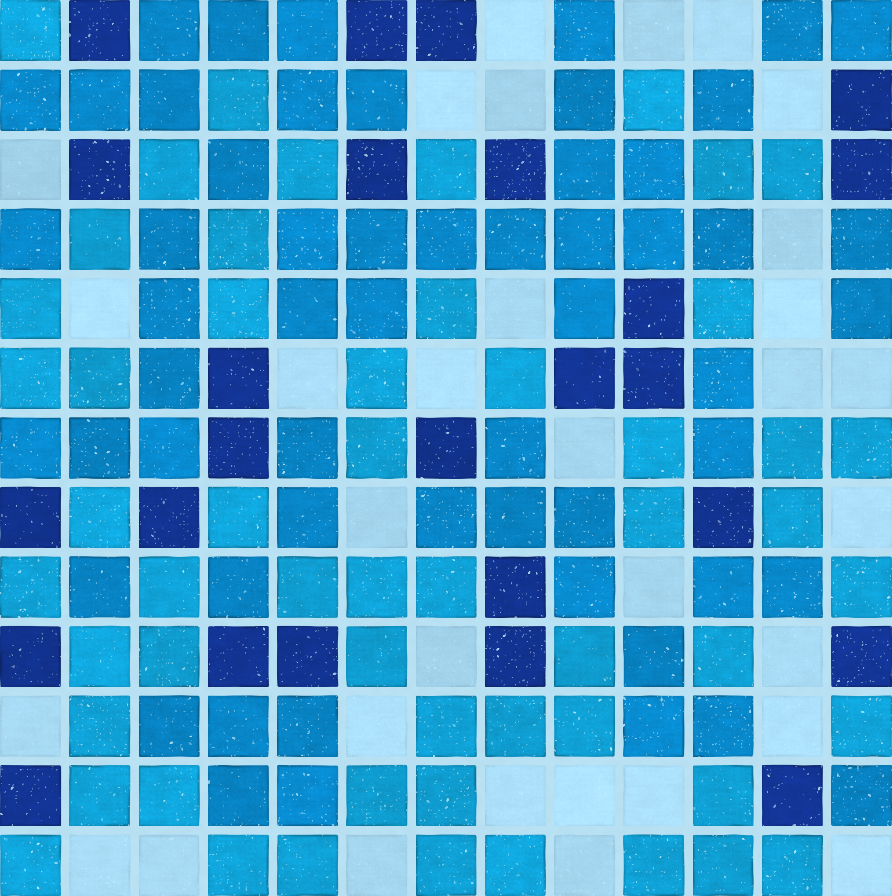
Write a WebGL 1 fragment shader that draws this texture.

```glsl
precision highp float;

uniform vec2 u_resolution;

#define REPEATS 12.88
#define FACE 0.88
#define CORNER 0.025
#define WOBBLE 0.014
#define GROUT vec3(0.72, 0.88, 0.95)
#define PALE vec3(0.66, 0.86, 0.96)
#define CYAN vec3(0.06, 0.64, 0.85)
#define AZURE vec3(0.03, 0.53, 0.79)
#define NAVY vec3(0.07, 0.20, 0.57)
#define FLECK vec3(0.80, 0.94, 0.98)
#define GRAIN 0.07

float hash(vec2 p) {
  return fract(sin(dot(p, vec2(127.1, 311.7))) * 43758.545);
}

float noise(vec2 p) {
  vec2 i = floor(p);
  vec2 f = fract(p);
  f = f * f * (3.0 - 2.0 * f);
  float low = mix(hash(i), hash(i + vec2(1.0, 0.0)), f.x);
  float high = mix(hash(i + vec2(0.0, 1.0)), hash(i + vec2(1.0, 1.0)), f.x);
  return mix(low, high, f.y);
}

float roundedBox(vec2 p, float halfSize, float radius) {
  vec2 q = abs(p) - halfSize + radius;
  return length(max(q, 0.0)) + min(max(q.x, q.y), 0.0) - radius;
}

// Elongated chips, at most one per cell, turned at random
float flecks(vec2 p, float density, float blur) {
  vec2 cell = floor(p);
  float present = step(hash(cell + 3.7), density);
  vec2 centre = 0.3 + 0.4 * vec2(hash(cell + 11.3), hash(cell + 29.1));
  float angle = 6.283 * hash(cell + 47.9);
  float c = cos(angle);
  float s = sin(angle);
  vec2 q = mat2(c, -s, s, c) * (fract(p) - centre);
  float size = mix(0.14, 0.32, hash(cell + 61.3));
  float d = length(q * vec2(1.0, 1.7)) - size;
  float strength = mix(0.35, 1.0, hash(cell + 83.5));
  return present * strength * (1.0 - smoothstep(-blur, blur, d));
}

vec3 glassColour(vec2 id) {
  float pick = hash(id + 5.3);
  vec3 colour = AZURE;
  if (pick < 0.65) colour = CYAN;
  if (pick < 0.30) colour = NAVY;
  if (pick < 0.18) colour = PALE;
  return colour * (0.95 + 0.10 * hash(id + 19.7));
}

void main() {
  vec2 grid = gl_FragCoord.xy / u_resolution * REPEATS;
  float blur = REPEATS / min(u_resolution.x, u_resolution.y);
  vec2 id = floor(grid);
  vec2 local = fract(grid) - 0.5 * FACE;

  // Slightly uneven tile outline
  vec2 sway = vec2(noise(grid * 5.0), noise(grid * 5.0 + 37.0)) - 0.5;
  float d = roundedBox(local + WOBBLE * sway, 0.5 * FACE, CORNER);
  float face = 1.0 - smoothstep(-0.6 * blur, 0.6 * blur, d);

  // Glass body: cloudy tone, fine grain and faint horizontal drag marks
  vec3 glass = glassColour(id);
  float paleness = smoothstep(0.3, 0.6, glass.r);
  float cloud = noise(grid * 6.0 + id * 7.0) - 0.5;
  float grain = noise(grid * 45.0) - 0.5;
  float drag = noise(grid * vec2(4.0, 28.0) + id * 3.0) - 0.5;
  float tone = cloud + grain + 0.6 * drag;
  glass *= 1.0 + GRAIN * tone * mix(1.0, 0.4, paleness);

  // Worn dark rim, stronger on some stretches
  float rim = smoothstep(-0.05, 0.0, d);
  float wear = smoothstep(0.35, 0.8, noise(grid * 3.0 + id * 5.0));
  glass *= 1.0 - rim * mix(0.08, 0.30, wear) * mix(1.0, 0.25, paleness);

  // Fine and coarse flecks, their amount differing from tile to tile
  float amount = mix(0.08, 0.26, hash(id + 71.9));
  float fine = flecks(grid * 19.0, amount, 19.0 * blur * 0.5);
  float coarse = flecks(grid * 11.0 + 5.4, 0.35 * amount, 11.0 * blur * 0.5);
  float chips = max(0.65 * fine, 0.85 * coarse);
  glass = mix(glass, FLECK, chips * mix(1.0, 0.6, paleness));

  // Smooth grout between the tiles
  vec3 grout = GROUT * (1.0 + 0.02 * (noise(grid * 9.0) - 0.5));
  gl_FragColor = vec4(mix(grout, glass, face), 1.0);
}
```
